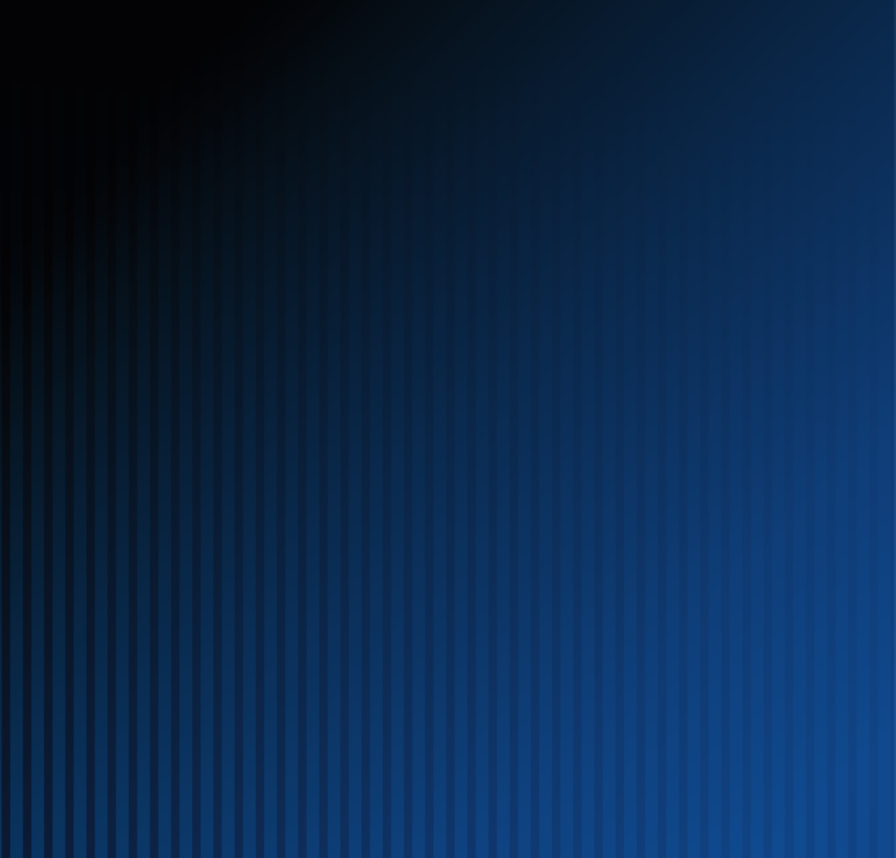
Reproduce this background procedurally as a WebGL 2 fragment shader.

```glsl
#version 300 es
precision highp float;
// A diagonal fade from black (top left) to royal blue (bottom right),
// overlaid with fine vertical stripes. The stripes gain contrast towards
// the bottom and lose it towards the right.

uniform vec2 u_resolution;
out vec4 outColor;

// Colour ramp along the diagonal: 0 at the top left, 2 at the bottom right.
vec3 diagonalRamp(float t) {
    vec3 color = vec3(0.012, 0.012, 0.020);
    color = mix(color, vec3(0.024, 0.066, 0.105), smoothstep(0.27, 0.54, t));
    color = mix(color, vec3(0.040, 0.156, 0.294), clamp((t - 0.5) / 0.5, 0.0, 1.0));
    color = mix(color, vec3(0.058, 0.236, 0.462), clamp((t - 1.0) / 0.5, 0.0, 1.0));
    return mix(color, vec3(0.062, 0.277, 0.540), clamp((t - 1.5) / 0.35, 0.0, 1.0));
}

// 1 inside a dark stripe, 0 between stripes, with edges smoothed over a pixel.
float darkStripe(float x) {
    float period = 0.02362;
    float phase = fract((x - 0.0303) / period + 0.5) - 0.5;
    float edge = max(0.75 / (u_resolution.x * period), 0.05);
    return 1.0 - smoothstep(0.2 - edge, 0.2 + edge, abs(phase));
}

void main() {
    vec2 uv = gl_FragCoord.xy / u_resolution;
    float depth = 1.0 - uv.y;
    vec3 color = diagonalRamp(uv.x + depth);

    // Light stripes lean to cyan, dark stripes to indigo.
    float contrast = pow(depth, 1.4) * exp(-1.5 * uv.x);
    float side = mix(0.9, -1.1, darkStripe(uv.x));
    color += side * contrast * vec3(-0.004, 0.052, 0.088);

    // Thin pale rim along the right border.
    color += vec3(0.05, 0.06, 0.07) * smoothstep(0.997, 0.999, uv.x);

    outColor = vec4(max(color, vec3(0.010, 0.011, 0.018)), 1.0);
}
```
